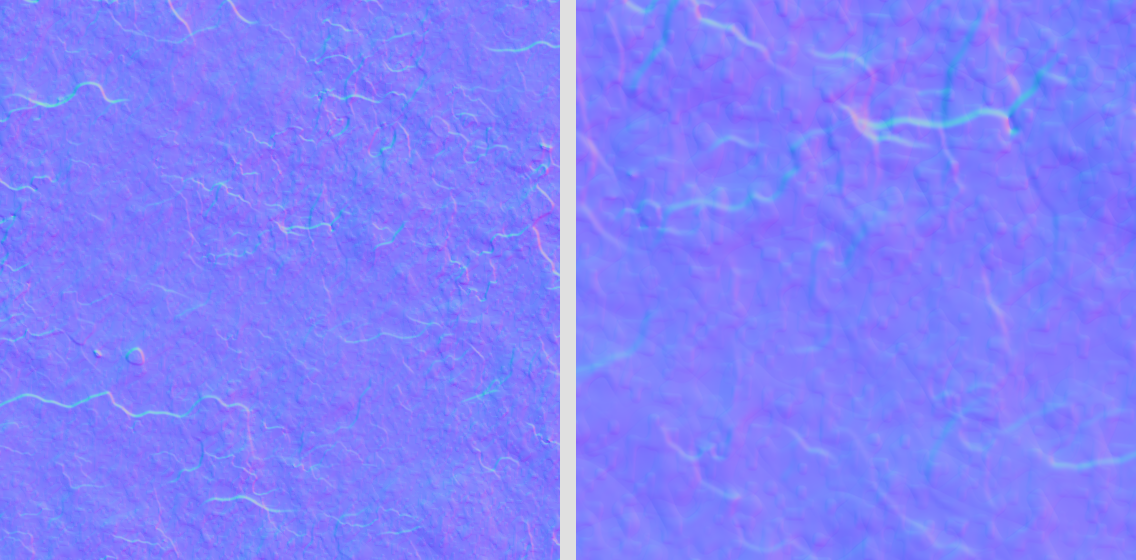
Left: the whole. Right: its middle third, enlarged.
This texture map is drawn by a WebGL 1 fragment shader. Its source:

```glsl
precision highp float;
// Tangent-space normal map of weathered rock. Fine grain comes from the
// slope of layered value noise; thin broken ledges follow the contours of
// tilted fractal noise and add a slope along the local contour gradient.

uniform vec2 u_resolution;

const float GRAIN_SLOPE = 0.085;     // steepness of each grain octave
const float GRAIN_SCALE = 7.0;       // cells per canvas in the coarsest octave
const float LEDGE_BEND = 1.25;       // how far noise bends the ledges
const float LEDGE_TAIL = 0.22;       // soft slope behind each sharp edge
const float DOWNWARD_FADE = 0.45;    // strength of ledges facing down
const vec2 MEAN_TILT = vec2(0.0, -0.022);
const float BLUE_LEVEL = 0.994;
const float STEP = 0.001;            // finite difference distance
const mat2 OCTAVE_TURN = mat2(0.8, 0.6, -0.6, 0.8);

float hash(vec2 p) {
  vec3 q = fract(p.xyx * 0.1031);
  q += dot(q, q.yzx + 33.33);
  return fract((q.x + q.y) * q.z);
}

float noise(vec2 p) {
  vec2 cell = floor(p);
  vec2 t = fract(p);
  t = t * t * t * (t * (t * 6.0 - 15.0) + 10.0);
  float low = mix(hash(cell), hash(cell + vec2(1.0, 0.0)), t.x);
  float high = mix(hash(cell + vec2(0.0, 1.0)), hash(cell + 1.0), t.x);
  return mix(low, high, t.y);
}

float fbm(vec2 p) {
  float sum = 0.0;
  float gain = 1.0;
  for (int i = 0; i < 4; i++) {
    sum += gain * noise(p);
    p = OCTAVE_TURN * p * 2.03 + 17.3;
    gain *= 0.48;
  }
  return sum;
}

// Height of the rock grain; every octave has a similar slope.
float grainHeight(vec2 p) {
  float sum = 0.0;
  float scale = GRAIN_SCALE;
  float weight = 0.6;
  vec2 q = p * vec2(1.1, 0.95);
  for (int i = 0; i < 6; i++) {
    float n = noise(q * scale + 31.7);
    float crease = abs(n - 0.5);
    sum += weight * mix(n, crease, 0.35) / scale;
    q = OCTAVE_TURN * q;
    scale *= 1.85;
    weight = min(weight + 0.17, 1.25);
  }
  return GRAIN_SLOPE * sum;
}

vec2 grainSlope(vec2 p) {
  float h = grainHeight(p);
  return vec2(h - grainHeight(p + vec2(STEP, 0.0)),
              h - grainHeight(p + vec2(0.0, STEP))) / STEP;
}

float ledgeField(vec2 p, vec2 tilt, float scale, float seed) {
  return dot(p, tilt) + LEDGE_BEND * fbm(p * scale + seed);
}

// Slope of broken contour edges that mostly face along tilt.
vec2 ledges(vec2 p, vec2 tilt, float scale, float width, float rarity, float seed) {
  float f = ledgeField(p, tilt, scale, seed);
  vec2 grad = vec2(ledgeField(p + vec2(STEP, 0.0), tilt, scale, seed) - f,
                   ledgeField(p + vec2(0.0, STEP), tilt, scale, seed) - f) / STEP;
  float steepness = max(length(grad), 0.001);
  vec2 facing = grad / steepness;

  // Distance to the nearest contour, in canvas units.
  float d = (fract(f + 0.5) - 0.5) / steepness;
  float w = max(width, 0.7 / u_resolution.y);
  float edge = exp(-d * d / (w * w));
  float tail = LEDGE_TAIL * exp(-abs(d) / (4.0 * w)) * smoothstep(-w, w, d);

  // Each contour level breaks into its own tapered pieces.
  float level = floor(f + 0.5);
  float piece = noise(p * scale * 1.4 + vec2(level * 7.3, seed + level * 3.1));
  float mask = smoothstep(rarity, rarity + 0.3, piece);
  float light = mix(DOWNWARD_FADE, 1.0, smoothstep(-0.6, 0.3, facing.y));
  return facing * (edge + tail) * mask * light;
}

void main() {
  vec2 p = gl_FragCoord.xy / u_resolution.y;

  // Calm and rough regions.
  float rough = smoothstep(0.2, 0.8, noise(p * 4.5 + 53.0));
  vec2 slope = MEAN_TILT + grainSlope(p) * mix(0.8, 1.2, rough);

  // Long ledges, then shorter ones, then upright creases.
  slope += 0.70 * ledges(p, vec2(1.8, 3.6), 4.0, 0.0026, 0.50, 11.0);
  vec2 small = 0.55 * ledges(p, vec2(-1.5, 7.5), 7.0, 0.0023, 0.52, 47.0);
  small += 0.42 * ledges(p, vec2(6.0, 13.0), 13.0, 0.0020, 0.52, 83.0);
  small += 0.32 * ledges(p, vec2(15.0, 3.0), 10.0, 0.0020, 0.52, 129.0);
  small += 0.34 * ledges(p, vec2(-11.0, 3.5), 8.0, 0.0024, 0.52, 171.0);
  slope += small * mix(0.55, 1.15, rough);

  vec3 normal = normalize(vec3(slope, 1.0));
  vec3 color = 0.5 + 0.5 * normal;
  gl_FragColor = vec4(color.rg, color.b * BLUE_LEVEL, 1.0);
}
```
